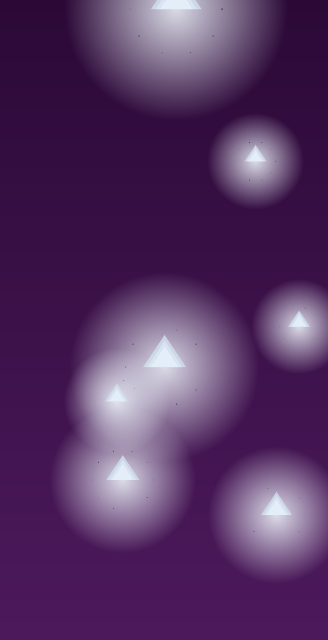
A WebGL 2 fragment shader for this background:

```glsl
#version 300 es
precision highp float;
// Pale glowing orbs float over a vertical violet gradient. Each orb is a linear
// radial falloff holding nested triangles and a faint ring of tiny specks.
// Orbs are composited in order; lengths are in units of the canvas height.

uniform vec2 u_resolution;
out vec4 outColor;

const vec3 SKY_TOP = vec3(0.168, 0.035, 0.215);
const vec3 SKY_BOTTOM = vec3(0.300, 0.100, 0.360);
const vec3 GLOW_COLOR = vec3(0.93, 0.95, 0.98);
const vec3 PRISM_OUTER = vec3(0.81, 0.86, 0.92);
const vec3 PRISM_INNER = vec3(0.90, 0.94, 0.98);
const vec3 SPECK_COLOR = vec3(0.22, 0.10, 0.27);

const float GLOW_STRENGTH = 0.90;

// Sizes relative to the radius of the orb
const vec2 PRISM_SIZE = vec2(0.226, 0.338); // half width, height
const float PRISM_SHRINK = 0.18;
const int PRISM_LAYERS = 3;
const float RING_RADIUS = 0.41;
const float RING_COUNT = 10.0;
const float SPECK_RADIUS = 0.0065;

const float TAU = 6.2831853;

// Orbs: centre x, centre y, radius
const int ORB_COUNT = 7;
const vec3 ORBS[ORB_COUNT] = vec3[](
    vec3(0.2754, 0.9857, 0.1745),
    vec3(0.3994, 0.7480, 0.0755),
    vec3(0.4673, 0.4896, 0.0745),
    vec3(0.2572, 0.4264, 0.1485),
    vec3(0.1828, 0.3730, 0.0833),
    vec3(0.1919, 0.2500, 0.1145),
    vec3(0.4321, 0.1953, 0.1070)
);

float hash(vec2 p) {
    vec3 q = fract(vec3(p.xyx) * 0.1031);
    q += dot(q, q.yzx + 33.33);
    return fract((q.x + q.y) * q.z);
}

// Isosceles triangle standing on y = 0, size = (half width, height)
float triangleDistance(vec2 p, vec2 size) {
    vec2 normal = normalize(size.yx);
    float side = dot(vec2(abs(p.x), p.y - size.y), normal);
    return max(side, -p.y);
}

float coverage(float d, float pixel) {
    return clamp(0.5 - d / pixel, 0.0, 1.0);
}

// Ring of specks, folded into equal angular sectors
float speckMask(vec2 p, float pixel, float seed) {
    float sector = TAU / RING_COUNT;
    float index = round(atan(p.y, p.x) / sector);
    float angle = index * sector;
    vec2 center = RING_RADIUS * vec2(cos(angle), sin(angle));
    float strength = hash(vec2(mod(index, RING_COUNT) + 1.0, seed + 7.0));
    float d = length(p - center) - SPECK_RADIUS;
    return coverage(d, pixel) * strength * strength;
}

vec3 drawOrb(vec3 color, vec2 p, float pixel, float seed) {
    // Halo
    float glow = GLOW_STRENGTH * max(1.0 - length(p), 0.0);
    color = mix(color, GLOW_COLOR, glow);

    // Specks
    color = mix(color, SPECK_COLOR, speckMask(p, pixel, seed));

    // Nested triangles sharing one base
    for (int i = 0; i < PRISM_LAYERS; i++) {
        float layer = float(i);
        vec2 size = PRISM_SIZE * (1.0 - PRISM_SHRINK * layer);
        vec3 tint = mix(PRISM_OUTER, PRISM_INNER, layer / float(PRISM_LAYERS - 1));
        float mask = coverage(triangleDistance(p, size), pixel);
        color = mix(color, tint, 0.88 * mask);
    }
    return color;
}

void main() {
    vec2 uv = gl_FragCoord.xy / u_resolution.y;
    float pixel = 1.0 / u_resolution.y;

    vec3 color = mix(SKY_BOTTOM, SKY_TOP, uv.y);
    for (int i = 0; i < ORB_COUNT; i++) {
        vec3 orb = ORBS[i];
        color = drawOrb(color, (uv - orb.xy) / orb.z, pixel / orb.z, float(i));
    }
    outColor = vec4(color, 1.0);
}
```
